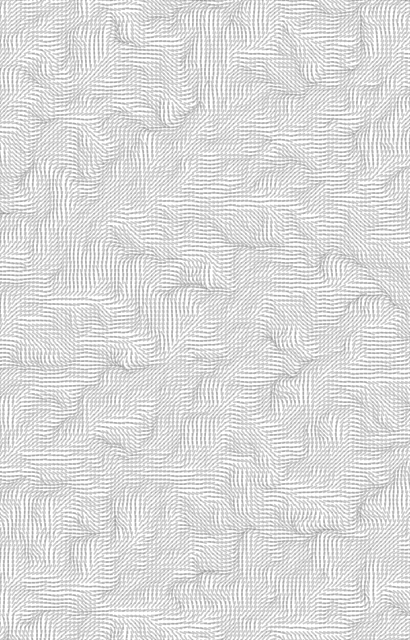
Give the GLSL for this pattern, as a Shadertoy shader.

```glsl
const float COLUMNS = 100.0;         // strokes across the canvas
const float STROKE_LENGTH = 1.32;    // stroke core, in cells
const float HALF_WIDTH = 0.2;        // stroke radius, in cells
const float EDGE = 1.0;              // edge softness, in pixels
const float NOISE_SCALE = 0.1;       // flow features per cell
const float MEAN_ANGLE = 0.32;       // prevailing direction
const float MEAN_NOISE = 0.47;
const float TURN = 6.5;              // angle range of the flow
const int OCTAVES = 4;
const vec3 PAPER = vec3(1.0);
const vec3 INK = vec3(0.4);
const float INK_ALPHA = 0.35;

float hash(vec2 p) {
    vec3 q = fract(p.xyx * 0.1031);
    q += dot(q, q.yzx + 33.33);
    return fract((q.x + q.y) * q.z);
}

float valueNoise(vec2 p) {
    vec2 cell = floor(p);
    vec2 f = fract(p);
    f = f * f * (3.0 - 2.0 * f);
    float low = mix(hash(cell), hash(cell + vec2(1, 0)), f.x);
    float high = mix(hash(cell + vec2(0, 1)), hash(cell + vec2(1, 1)), f.x);
    return mix(low, high, f.y);
}

float fractalNoise(vec2 p) {
    float sum = 0.0;
    float amplitude = 0.5;
    for (int i = 0; i < OCTAVES; i++) {
        sum += amplitude * valueNoise(p);
        p = p * 2.0 + 17.0;
        amplitude *= 0.5;
    }
    return sum;
}

// Distance to a round-ended stroke that starts at the origin
float strokeDistance(vec2 p, float angle) {
    vec2 dir = vec2(cos(angle), sin(angle));
    float along = clamp(dot(p, dir), 0.0, STROKE_LENGTH);
    return length(p - dir * along) - HALF_WIDTH;
}

void mainImage(out vec4 fragColor, in vec2 fragCoord) {
    float pixel = COLUMNS / iResolution.x;
    vec2 p = fragCoord * pixel;
    vec2 home = floor(p);
    vec3 color = PAPER;

    // Strokes pivot on grid points, so they crowd and part where the flow bends
    for (int y = -1; y <= 2; y++) {
        for (int x = -1; x <= 2; x++) {
            vec2 anchor = home + vec2(x, y);
            float flow = fractalNoise(anchor * NOISE_SCALE + 40.0) - MEAN_NOISE;
            float d = strokeDistance(p - anchor, MEAN_ANGLE + TURN * flow);
            float coverage = clamp(0.5 - d / (EDGE * pixel), 0.0, 1.0);
            color = mix(color, INK, INK_ALPHA * coverage);
        }
    }
    fragColor = vec4(color, 1.0);
}
```
